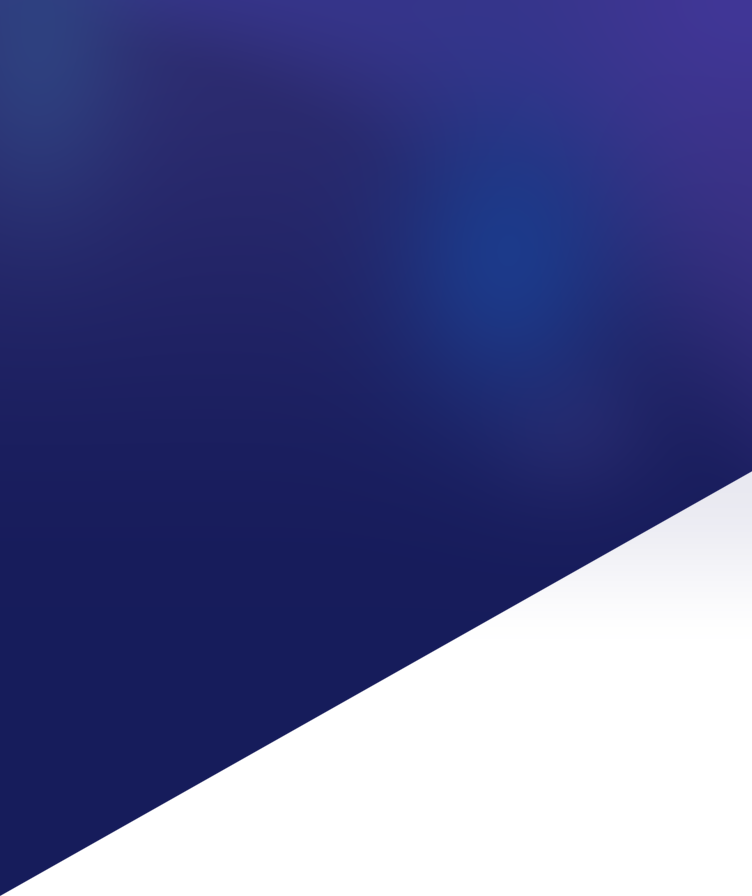
Give the GLSL for this background, as a WebGL 2 fragment shader.

```glsl
#version 300 es
precision highp float;
// A deep navy panel cut by a rising diagonal above a white corner.
// A vertical gradient carries a curved violet veil and soft Gaussian glows;
// the white part has a faint grey shade under the right end of the cut.

uniform vec2 u_resolution;
out vec4 fragColor;

// Panel colours
const vec3 NAVY_LOW = vec3(0.088, 0.108, 0.355);
const vec3 NAVY_TOP = vec3(0.185, 0.178, 0.450);
const vec3 VIOLET_LEFT = vec3(0.210, 0.205, 0.540);
const vec3 VIOLET_RIGHT = vec3(0.230, 0.195, 0.530);
const vec3 CORNER_VIOLET = vec3(0.255, 0.215, 0.600);
const vec3 BLUE = vec3(0.105, 0.235, 0.555);
const vec3 TEAL = vec3(0.180, 0.260, 0.505);
const vec3 PLUM = vec3(0.165, 0.165, 0.430);

// White corner
const vec3 PAPER = vec3(1.0);
const vec3 PAPER_SHADE = vec3(0.915, 0.915, 0.945);
const vec2 SHADE_RANGE = vec2(0.27, 0.46);

// Layout, in fractions of the canvas
const float CUT_SLOPE = 0.474;
const vec2 GRADIENT_RANGE = vec2(0.30, 1.10);
const float VEIL_DEPTH = 0.38;
const vec2 BLUE_CENTER = vec2(0.675, 0.715);
const vec2 BLUE_RADIUS = vec2(0.150, 0.165);
const vec2 TEAL_CENTER = vec2(0.050, 0.960);
const vec2 TEAL_RADIUS = vec2(0.125, 0.190);
const vec2 PLUM_CENTER = vec2(0.760, 0.530);
const vec2 PLUM_RADIUS = vec2(0.110, 0.090);
const vec2 CORNER_RADIUS = vec2(0.220, 0.130);

// Elliptical Gaussian falloff, one at the centre
float glow(vec2 uv, vec2 center, vec2 radius) {
    vec2 d = (uv - center) / radius;
    return exp(-dot(d, d));
}

// Violet light hanging from the top, deeper and softer to the right
float violetVeil(vec2 uv) {
    float depth = 1.0 - uv.y;
    float edge = VEIL_DEPTH * uv.x * uv.x;
    float softness = 0.05 + 0.20 * uv.x * uv.x;
    return 1.0 - smoothstep(edge - softness, edge + softness, depth);
}

vec3 panelColor(vec2 uv) {
    vec3 color = mix(NAVY_LOW, NAVY_TOP,
                     smoothstep(GRADIENT_RANGE.x, GRADIENT_RANGE.y, uv.y));
    vec3 violet = mix(VIOLET_LEFT, VIOLET_RIGHT, smoothstep(0.65, 1.0, uv.x));
    color = mix(color, violet, violetVeil(uv));
    color = mix(color, PLUM, 0.65 * glow(uv, PLUM_CENTER, PLUM_RADIUS));
    color = mix(color, CORNER_VIOLET, 0.85 * glow(uv, vec2(1.0), CORNER_RADIUS));
    color = mix(color, TEAL, 0.90 * glow(uv, TEAL_CENTER, TEAL_RADIUS));
    return mix(color, BLUE, 0.90 * glow(uv, BLUE_CENTER, BLUE_RADIUS));
}

vec3 paperColor(vec2 uv) {
    return mix(PAPER, PAPER_SHADE, smoothstep(SHADE_RANGE.x, SHADE_RANGE.y, uv.y));
}

void main() {
    vec2 uv = gl_FragCoord.xy / u_resolution;

    // Height above the diagonal, smoothed over about one pixel
    float aboveCut = uv.y - CUT_SLOPE * uv.x;
    float smoothing = 0.6 * fwidth(aboveCut);
    float panel = smoothstep(-smoothing, smoothing, aboveCut);

    fragColor = vec4(mix(paperColor(uv), panelColor(uv), panel), 1.0);
}
```
